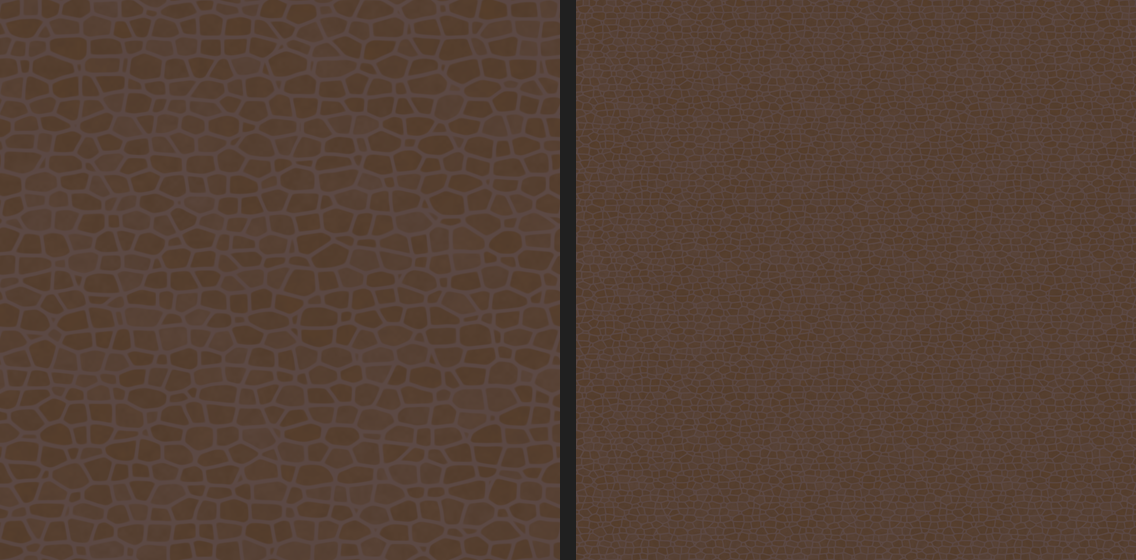
Left, the tile; right, the same tile 3 across and 3 down.
Write a three.js fragment shader that draws this texture.

```glsl
// Old rubble wall: rounded brown stones in wavy courses with soft mauve mortar.
// Stones are cells of a weighted Voronoi diagram, flattened into rows; their
// edge distances are blended smoothly to round corners. All lattices wrap.

varying vec2 vUv;

const vec2  GRID = vec2(23.0, 29.0);        // stones per course, courses
const vec2  JITTER = vec2(0.62, 0.40);      // seed scatter, in cells
const float FLATTEN = 1.5;                  // higher gives straighter courses
const float SIZE_SPREAD = 0.55;             // difference of stone sizes
const float SMALL_SHARE = 0.27;             // share of small filler stones
const float WAVE = 0.007;                   // bending of the courses
const float ROUNDING = 0.0016;              // corner blending radius
const float JOINT_INNER = 0.0014;           // pure mortar up to here
const float JOINT_OUTER = 0.0052;           // pure stone from here
const vec3  STONE = vec3(0.328, 0.240, 0.176);
const vec3  STONE_WARM = vec3(0.338, 0.238, 0.155);
const vec3  MORTAR = vec3(0.358, 0.283, 0.266);

float hash(vec2 p, float salt) {
  vec3 q = fract(vec3(p.xyx + salt * 7.13) * vec3(0.1031, 0.1030, 0.0973));
  q += dot(q, q.yzx + 33.33);
  return fract((q.x + q.y) * q.z);
}

// Value noise that repeats after the given whole number of cells.
float wrapNoise(vec2 uv, vec2 period, float salt) {
  vec2 p = uv * period;
  vec2 i = floor(p);
  vec2 f = p - i;
  f = f * f * (3.0 - 2.0 * f);
  vec2 a = mod(i, period);
  vec2 b = mod(i + 1.0, period);
  float low = mix(hash(a, salt), hash(vec2(b.x, a.y), salt), f.x);
  float high = mix(hash(vec2(a.x, b.y), salt), hash(b, salt), f.x);
  return mix(low, high, f.y);
}

// Seed of a stone: position in xy, size weight in z.
vec3 stoneSeed(vec2 cell) {
  vec2 id = mod(cell, GRID);
  vec2 scatter = vec2(hash(id, 1.0), hash(id, 2.0)) - 0.5;
  float courseShift = hash(vec2(id.y, 5.0), 3.0) - 0.5;
  vec2 pos = cell + 0.5 + scatter * JITTER + vec2(courseShift, 0.0);
  float size = 0.4 * hash(id, 4.0) - step(hash(id, 5.0), SMALL_SHARE);
  return vec3(pos / GRID, size * SIZE_SPREAD / (GRID.x * GRID.x));
}

float seedDistance(vec2 p, vec3 seed) {
  vec2 d = (p - seed.xy) * vec2(1.0, FLATTEN);
  return dot(d, d) - seed.z;
}

// Rounded distance to the joint; also returns the wrapped id of the stone.
float jointDistance(vec2 p, out vec2 stoneId) {
  vec2 base = floor(p * GRID);
  vec2 nearestCell = base;
  vec3 nearest = vec3(0.0);
  float best = 1e5;
  for (int y = -2; y <= 2; y++) {
    for (int x = -3; x <= 3; x++) {
      vec2 cell = base + vec2(float(x), float(y));
      vec3 seed = stoneSeed(cell);
      float d = seedDistance(p, seed);
      if (d < best) {
        best = d;
        nearest = seed;
        nearestCell = cell;
      }
    }
  }
  float blend = 0.0;
  for (int y = -2; y <= 2; y++) {
    for (int x = -3; x <= 3; x++) {
      vec2 cell = base + vec2(float(x), float(y));
      vec2 offset = cell - nearestCell;
      if (dot(offset, offset) > 0.5) {
        vec3 seed = stoneSeed(cell);
        vec2 slope = 2.0 * (seed.xy - nearest.xy) * vec2(1.0, FLATTEN * FLATTEN);
        float edge = (seedDistance(p, seed) - best) / max(length(slope), 1e-4);
        blend += exp(-edge / ROUNDING);
      }
    }
  }
  stoneId = mod(nearestCell, GRID);
  return -log(max(blend, 1e-20)) * ROUNDING;
}

void main() {
  // Bend the courses
  vec2 bend = vec2(wrapNoise(vUv, vec2(14.0), 11.0), wrapNoise(vUv, vec2(11.0), 12.0));
  bend += 0.3 * vec2(wrapNoise(vUv, vec2(45.0), 13.0), wrapNoise(vUv, vec2(45.0), 14.0));
  vec2 stoneId;
  float joint = jointDistance(vUv + WAVE * (bend - 0.65), stoneId);

  // Stone tone: warm and faded stones, weathered patches, fine mottling
  float patches = wrapNoise(vUv, vec2(9.0, 12.0), 21.0);
  float mottle = 0.6 * wrapNoise(vUv, vec2(64.0), 22.0) + 0.4 * wrapNoise(vUv, vec2(150.0), 23.0);
  float fade = pow(hash(stoneId, 24.0), 2.0) * 0.35 + 0.28 * patches * mottle;
  float warmth = hash(stoneId, 25.0) * mottle;
  vec3 stone = mix(STONE, STONE_WARM, warmth);
  stone = mix(stone, MORTAR, fade) + 0.012 * (mottle - 0.5);

  // Soft mortar joints
  vec3 mortar = MORTAR + 0.008 * (patches - 0.5);
  float cover = smoothstep(JOINT_INNER, JOINT_OUTER, joint);
  gl_FragColor = vec4(mix(mortar, stone, cover), 1.0);
}
```
